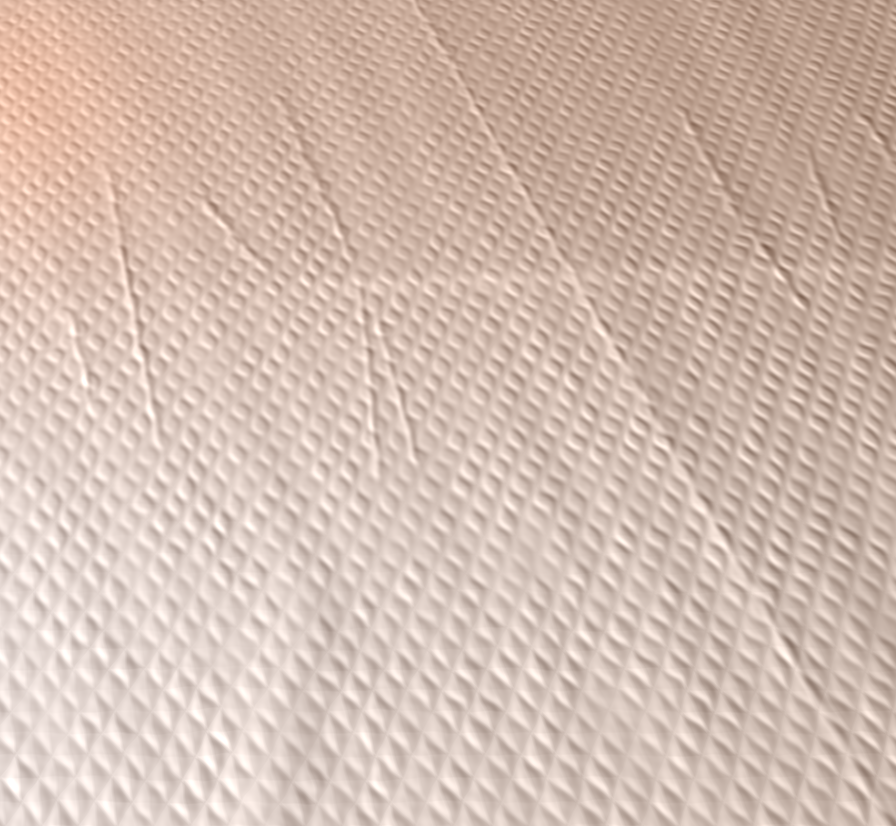
This texture is drawn by a Shadertoy shader. Its source:

```glsl
const vec3 NEAR_LEFT  = vec3(0.910, 0.862, 0.842);
const vec3 NEAR_RIGHT = vec3(0.800, 0.728, 0.685);
const vec3 FAR_LEFT   = vec3(0.855, 0.735, 0.670);
const vec3 FAR_RIGHT  = vec3(0.750, 0.640, 0.572);
const vec3 GLOW       = vec3(0.080, 0.020, -0.010);
const vec3 SHADE_TINT = vec3(0.95, 1.0, 1.02);   // shadows lean brown

const vec2  GRID     = vec2(22.0, 37.5);   // diamonds per unit of ground
const float RECEDE   = 0.45;               // perspective strength
const float VANISH_X = -0.2;
const float SEAM_X   = 1.273;              // seam position on the ground
const float WARP     = 0.007;
const float JITTER   = 0.0042;
const float BUMP     = 0.043;
const float CRUMPLE  = 0.011;
const float WRINKLE  = 0.050;
const float RELIEF   = 0.031;              // contrast of the embossing
const float CREASE_WIDTH = 0.0040;
const vec2  LIGHT    = vec2(-0.87, -0.49);

// Creases: start and end of each fold
const int CREASES = 10;
const vec4 CREASE[CREASES] = vec4[](
    vec4(0.33, 0.89, 0.43, 0.67), vec4(0.43, 0.68, 0.46, 0.38),
    vec4(0.12, 0.83, 0.20, 0.41), vec4(0.82, 0.87, 0.90, 0.72),
    vec4(0.97, 0.83, 1.02, 0.69), vec4(1.03, 0.87, 1.09, 0.79),
    vec4(0.90, 0.73, 0.98, 0.61), vec4(0.23, 0.77, 0.33, 0.66),
    vec4(0.08, 0.63, 0.11, 0.50), vec4(0.45, 0.63, 0.51, 0.41));

vec2 hash2(vec2 p) {
    p = vec2(dot(p, vec2(127.1, 311.7)), dot(p, vec2(269.5, 183.3)));
    return fract(sin(p) * 43758.5) * 2.0 - 1.0;
}

float gradientNoise(vec2 p) {
    vec2 i = floor(p), f = p - i;
    vec2 u = f * f * f * (f * (f * 6.0 - 15.0) + 10.0);
    vec2 e = vec2(1.0, 0.0);
    float low  = mix(dot(hash2(i), f), dot(hash2(i + e), f - e), u.x);
    float high = mix(dot(hash2(i + e.yx), f - e.yx), dot(hash2(i + 1.0), f - 1.0), u.x);
    return mix(low, high, u.y);
}

vec2 noiseOffset(vec2 p) {
    return vec2(gradientNoise(p), gradientNoise(p + 37.0));
}

float bell(float d, float width) {
    return exp(-d * d / (width * width));
}

// Lit edge on the left, shadow on the right
float foldTone(float d, float width) {
    return bell(d, width) - bell(d - 1.7 * width, width);
}

// Height of the sheet: embossed diamonds, fine crumpling, long wrinkles
float sheetHeight(vec2 p) {
    vec2 q = p + WARP * noiseOffset(p * 9.0) + JITTER * noiseOffset(p * 38.0);
    float scale = 1.0 - RECEDE * q.y;
    vec2 g = vec2(q.x - VANISH_X, 1.0) / scale * GRID;
    vec2 lattice = vec2(g.x + g.y, g.x - g.y);
    vec2 f = abs(fract(lattice) - 0.5);
    float pyramid = 1.0 - 2.0 * max(f.x, f.y);
    float pillow = smoothstep(0.1, 0.95, cos(3.14159 * f.x) * cos(3.14159 * f.y));
    float softness = mix(0.4, 0.85, smoothstep(0.1, 0.6, p.y));
    float depth = 0.95 + 0.35 * hash2(floor(lattice)).x + 0.6 * gradientNoise(p * 7.0 + 11.0);
    float h = BUMP * scale * depth * mix(pyramid, pillow, softness);
    h += CRUMPLE * gradientNoise(p * vec2(50.0, 62.0));
    return h + WRINKLE * gradientNoise(vec2(p.x + 0.35 * p.y, p.y) * vec2(14.0, 3.5));
}

float creaseTone(vec2 p) {
    float tone = 0.0;
    for (int i = 0; i < CREASES; i++) {
        vec2 start = CREASE[i].xy, span = CREASE[i].zw - start;
        float len = length(span);
        vec2 dir = span / len, r = p - start;
        float t = dot(r, dir) / len;
        float taper = smoothstep(0.0, 0.15, t) * (1.0 - smoothstep(0.75, 1.0, t));
        tone += taper * foldTone(dot(r, vec2(-dir.y, dir.x)), CREASE_WIDTH);
    }
    return tone;
}

void mainImage(out vec4 fragColor, in vec2 fragCoord) {
    vec2 p = fragCoord / iResolution.y;
    float across = fragCoord.x / iResolution.x;

    // Broad lighting
    float far = smoothstep(0.2, 1.0, p.y);
    vec3 color = mix(mix(NEAR_LEFT, NEAR_RIGHT, across),
                     mix(FAR_LEFT, FAR_RIGHT, across), far);
    color += GLOW * bell(length(p - vec2(0.0, 0.87)), 0.18);

    // Embossed relief, lit from the left
    float e = max(0.0022, 0.8 / iResolution.y);
    float slope = (sheetHeight(p - LIGHT * e) - sheetHeight(p + LIGHT * e)) / (2.0 * e);
    float tone = RELIEF * mix(1.1, 0.6, p.y) * slope;

    // Creases and the long seam
    vec2 w = p + 0.005 * noiseOffset(p * 28.0);
    float worn = 0.9 + 0.6 * gradientNoise(p * 16.0);
    tone += 0.12 * worn * creaseTone(w);
    float scale = 1.0 - RECEDE * w.y;
    float seam = w.x - VANISH_X - SEAM_X * scale;
    tone += 0.11 * worn * foldTone(seam, 0.0065 * scale);
    tone -= 0.02 * smoothstep(0.0, 0.02, seam);

    // Pale cross fold, then the soft fold near the bottom
    float cross = w.y - 0.655 - 0.03 * (w.x - 0.42);
    tone += 0.06 * worn * bell(cross, 0.009) * smoothstep(0.3, 0.45, p.x);
    tone -= 0.015 * smoothstep(-0.01, 0.015, cross);
    float fold = w.x - 0.325 - 0.15 * w.y;
    float reach = 1.0 - smoothstep(0.15, 0.38, p.y);
    tone += reach * (0.04 * bell(fold + 0.035, 0.035) - 0.06 * bell(fold - 0.03, 0.03));

    color += tone * (tone < 0.0 ? SHADE_TINT : vec3(1.0));
    fragColor = vec4(clamp(color, 0.0, 1.0), 1.0);
}
```
